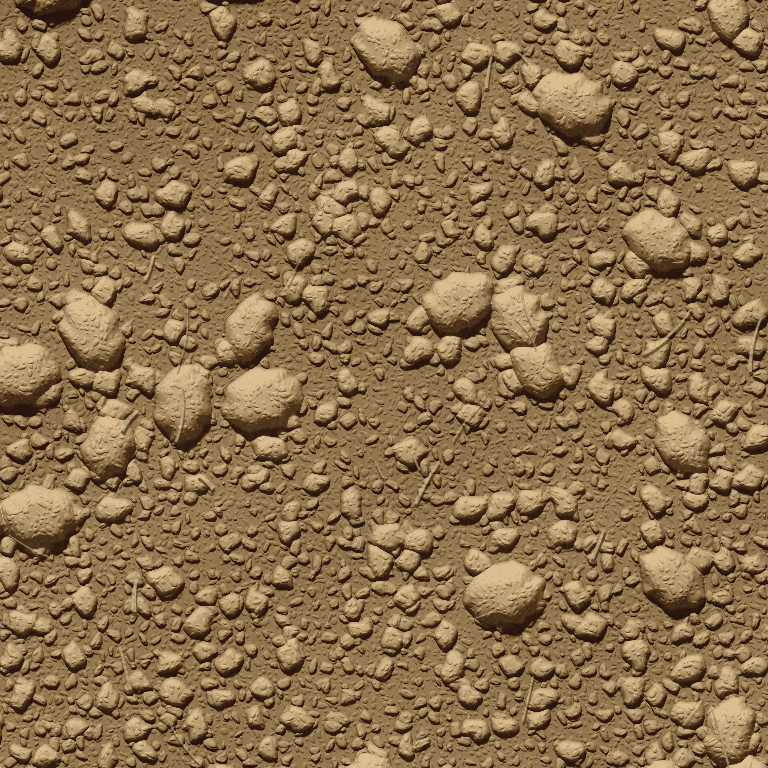
Reproduce this texture procedurally as a Shadertoy shader.

```glsl
#define SUN normalize(vec3(-0.15, 0.74, 0.65))
#define SHADE vec3(0.15, 0.07, 0.05)
#define EARTH vec3(0.39, 0.28, 0.14)
#define DUST vec3(0.86, 0.75, 0.57)
#define STRAW vec3(0.88, 0.80, 0.61)
#define BIG_CELLS 11.0
#define MEDIUM_CELLS 25.0
#define SMALL_CELLS 50.0
#define GRAIN_CELLS 118.0
#define STRAW_COUNT 26
#define SHADOW_STEPS 8

vec3 hash3(vec2 c) {
    vec3 q = fract(c.xyx * vec3(0.1031, 0.1030, 0.0973));
    q += dot(q, q.yxz + 33.33);
    return fract((q.xxy + q.yzz) * q.zyx);
}

// Slow layered sines, about -1 to 1
float waves(vec2 p) {
    return 0.5 * sin(p.x * 7.0 + 2.0 * sin(p.y * 5.0 + 1.0))
         + 0.3 * sin(p.y * 13.0 - p.x * 6.0 + 2.0)
         + 0.2 * sin(p.x * 23.0 + p.y * 17.0);
}

// Cellular field of rounded, randomly stretched lumps
float clods(vec2 p, float cells, float keep) {
    vec2 g = p * cells, id = floor(g);
    float height = 0.0;
    for (int y = -1; y <= 1; y++)
    for (int x = -1; x <= 1; x++) {
        vec2 cell = id + vec2(x, y);
        vec3 r = hash3(cell + cells);
        vec2 d = g - cell - 0.2 - 0.6 * r.xy;
        float turn = 40.0 * r.z;
        vec2 axis = vec2(cos(turn), sin(turn));
        d += 0.35 * axis * dot(d, axis);
        float size = mix(0.28, 0.62, r.z * r.z);
        size *= smoothstep(1.0 - keep, 1.1 - keep, r.z + 0.02);
        float u = dot(d, d) / max(size * size, 1e-4);
        height = max(height, 0.6 * size * (1.0 - u * u));
    }
    return height / cells;
}

float soilHeight(vec2 p) {
    float lumpy = clamp(0.62 - 0.3 * p.y + 0.35 * waves(p + 3.0), 0.0, 1.0);
    vec2 w = p + 0.0022 * sin(p.yx * 150.0 + 3.0 * sin(p * 67.0));
    float h = clods(w, BIG_CELLS, 0.08 + 0.2 * lumpy);
    h = max(h, clods(w, MEDIUM_CELLS, 0.2 + 0.5 * lumpy));
    h = max(h, clods(w, SMALL_CELLS, 0.6 + 0.5 * lumpy));
    return h + 0.5 * clods(w, GRAIN_CELLS, 1.1);
}

// Share of sunlight left after marching toward the sun
float sunlight(vec2 p, float h) {
    vec2 way = normalize(SUN.xy);
    float rise = SUN.z / length(SUN.xy), blocked = 0.0, reach = 0.0025;
    for (int i = 0; i < SHADOW_STEPS; i++) {
        float over = soilHeight(p + way * reach) - h - rise * reach;
        blocked = max(blocked, over / (0.0012 + 0.12 * reach));
        reach *= 1.45;
    }
    return 1.0 - smoothstep(0.0, 1.0, blocked);
}

// Coverage of thin, bent, tapered stalks
float stalks(vec2 p) {
    float cover = 0.0, soft = 0.8 / iResolution.y;
    for (int i = 0; i < STRAW_COUNT; i++) {
        vec3 place = hash3(vec2(i, 7.0)), form = hash3(vec2(i, 31.0));
        float angle = 1.57 + 2.2 * (place.z - 0.5);
        vec2 way = vec2(cos(angle), sin(angle)), d = p - place.xy;
        vec2 q = vec2(dot(d, way), dot(d, vec2(-way.y, way.x)));
        float halfLength = mix(0.012, 0.045, form.x);
        float along = q.x / halfLength;
        q.y += (form.y - 0.5) * 0.4 * halfLength * along * along;
        float width = mix(0.0009, 0.0028, form.z * form.z) * (1.0 - 0.25 * along);
        float dist = max(abs(q.y) - width, abs(q.x) - halfLength);
        cover = max(cover, (1.0 - smoothstep(-soft, soft, dist)) * mix(0.55, 1.0, form.z));
    }
    return cover;
}

void mainImage(out vec4 fragColor, in vec2 fragCoord) {
    vec2 p = fragCoord / iResolution.y;

    // Surface slope and light
    vec2 e = vec2(0.0013, 0.0);
    float h = soilHeight(p);
    vec2 slope = vec2(soilHeight(p + e.xy), soilHeight(p + e.yx)) - h;
    vec3 normal = normalize(vec3(-slope / e.x, 1.0));
    float facing = max(dot(normal, SUN), 0.0);
    float sun = sunlight(p, h) * (1.0 - 0.75 * stalks(p + SUN.xy * 0.007));
    float open = smoothstep(0.0, 0.012, h);

    // Tone from shade to bright dust
    float speck = hash3(floor(p * 330.0)).x - 0.5;
    float tone = 0.06 + 0.12 * open + 0.86 * pow(facing, 0.7) * sun * mix(0.85, 1.0, open);
    tone += 0.06 * speck + 0.03 * waves(p * 1.7);
    tone -= 0.08 * smoothstep(0.6, 1.2, p.y - 0.5 * p.x);
    vec3 color = mix(SHADE, EARTH, smoothstep(0.0, 0.34, tone));
    color = mix(color, DUST, clamp((tone - 0.34) / 0.66, 0.0, 1.0));

    // Dry stalks on top
    color = mix(color, STRAW * (0.9 + 0.2 * speck), 0.85 * stalks(p));
    fragColor = vec4(color, 1.0);
}
```
